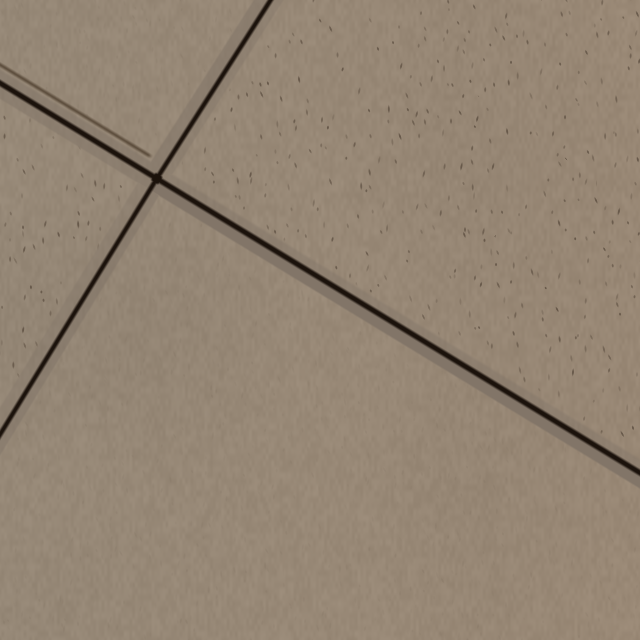
This texture is drawn by a three.js fragment shader. Its source:

```glsl
// Suspended ceiling seen at an angle: four large panels meet at a dark cross seam.
// A tilted frame measures distance to both seams; flanges, shadow and seams are
// soft bands in that frame, and diagonal panels carry jittered, elongated pits.

varying vec2 vUv;

const vec2 CROSSING = vec2(0.245, 0.721);
const vec2 LONG_SEAM_NORMAL = vec2(0.520, 0.854);
const vec2 SHORT_SEAM_NORMAL = vec2(0.848, -0.530);

const vec3 PANEL = vec3(0.590, 0.530, 0.460);
const vec3 FLANGE = vec3(0.505, 0.455, 0.405);
const vec3 PIT = vec3(0.370, 0.315, 0.260);
const vec3 EDGE_SHADOW = vec3(0.310, 0.250, 0.185);
const vec3 SEAM = vec3(0.105, 0.070, 0.045);

float hash(vec2 p) {
  vec3 q = fract(vec3(p.xyx) * 0.1031);
  q += dot(q, q.yzx + 33.33);
  return fract((q.x + q.y) * q.z);
}

float noise(vec2 p) {
  vec2 i = floor(p);
  vec2 f = fract(p);
  f = f * f * (3.0 - 2.0 * f);
  float low = mix(hash(i), hash(i + vec2(1.0, 0.0)), f.x);
  float high = mix(hash(i + vec2(0.0, 1.0)), hash(i + vec2(1.0)), f.x);
  return mix(low, high, f.y);
}

// Soft strip covering lo..hi
float band(float x, float lo, float hi, float soft) {
  return smoothstep(lo - soft, lo + soft, x) * (1.0 - smoothstep(hi - soft, hi + soft, x));
}

// Scattered short strokes, one candidate per cell
float pits(vec2 p, float cell, float chance) {
  vec2 home = floor(p / cell);
  float cover = 0.0;
  for (int y = -1; y <= 1; y++) {
    for (int x = -1; x <= 1; x++) {
      vec2 id = home + vec2(float(x), float(y));
      vec2 jitter = vec2(hash(id + 11.0), hash(id + 37.0));
      vec2 d = p - (id + jitter) * cell;
      float tilt = 0.9 * (hash(id + 71.0) - 0.35);
      d = vec2(d.x + tilt * d.y, d.y - tilt * d.x);
      vec2 size = vec2(0.0022, mix(0.0030, 0.0075, hash(id + 53.0)));
      float stroke = 1.0 - smoothstep(0.25, 1.1, length(d / size));
      float strength = mix(0.25, 0.85, hash(id + 97.0));
      cover = max(cover, stroke * strength * step(hash(id + 5.0), chance));
    }
  }
  return cover;
}

void main() {
  // Signed distances to the seams; the short seam bows slightly
  vec2 p = vUv - CROSSING;
  float up = dot(p, LONG_SEAM_NORMAL);
  float along = dot(p, SHORT_SEAM_NORMAL);
  along -= 0.009 * abs(up);

  float right = smoothstep(-0.003, 0.003, along);
  float above = smoothstep(-0.003, 0.003, up);
  float pitted = mix(1.0 - above, above, right);

  // Panel tone: broad light variation and fine upright grain
  vec3 color = PANEL * (0.985 + 0.03 * noise(vUv * 4.0 + 3.0));
  color += vec3(0.014, 0.002, -0.004) * (vUv.x - 0.45);
  float grain = noise(vUv * vec2(230.0, 105.0)) - 0.5;
  float mottle = noise(vUv * vec2(75.0, 55.0) + 19.0) - 0.5;
  color += grain * 0.032 + mottle * 0.014;

  // Pits on one diagonal pair of panels, faint flecks on the other
  float clear = smoothstep(0.018, 0.026, min(abs(up), abs(along)));
  float patchy = mix(0.35, 0.68, noise(vUv * 7.0 + 8.0));
  float marks = pits(vUv, 0.022, patchy) * pitted;
  float flecks = pits(vUv + 4.0, 0.017, 0.4) * (1.0 - pitted) * 0.12;
  color = mix(color, PIT, clear * max(marks, flecks));

  // Flanges beside each seam, wider on the shaded sides
  float shortFlange = band(along, -0.022, 0.0, 0.002) * mix(0.35, 0.55, above);
  shortFlange += band(along, 0.0, 0.017, 0.002) * mix(0.55, 0.40, above);
  float longFlange = band(up, -0.021, 0.0, 0.002) * mix(0.50, 0.95, right);
  longFlange += band(up, 0.0, 0.018, 0.003) * mix(0.55, 0.45, right);
  color = mix(color, FLANGE, clamp(max(shortFlange, longFlange), 0.0, 1.0));

  // Raised panel edge casting a line beside the long seam
  float edge = band(up, 0.022, 0.027, 0.0028);
  edge *= 1.0 - smoothstep(-0.032, -0.022, along);
  color = mix(color, EDGE_SHADOW, edge * 0.80);

  // Dark seams and the knot where they cross
  float longSeam = band(up, -0.0042, 0.0042, 0.0026);
  float shortSeam = band(along, -0.0036, 0.0036, 0.0026);
  float knot = 1.0 - smoothstep(0.006, 0.011, length(p));
  color = mix(color, SEAM, max(max(longSeam, shortSeam), knot));

  gl_FragColor = vec4(color, 1.0);
}
```
